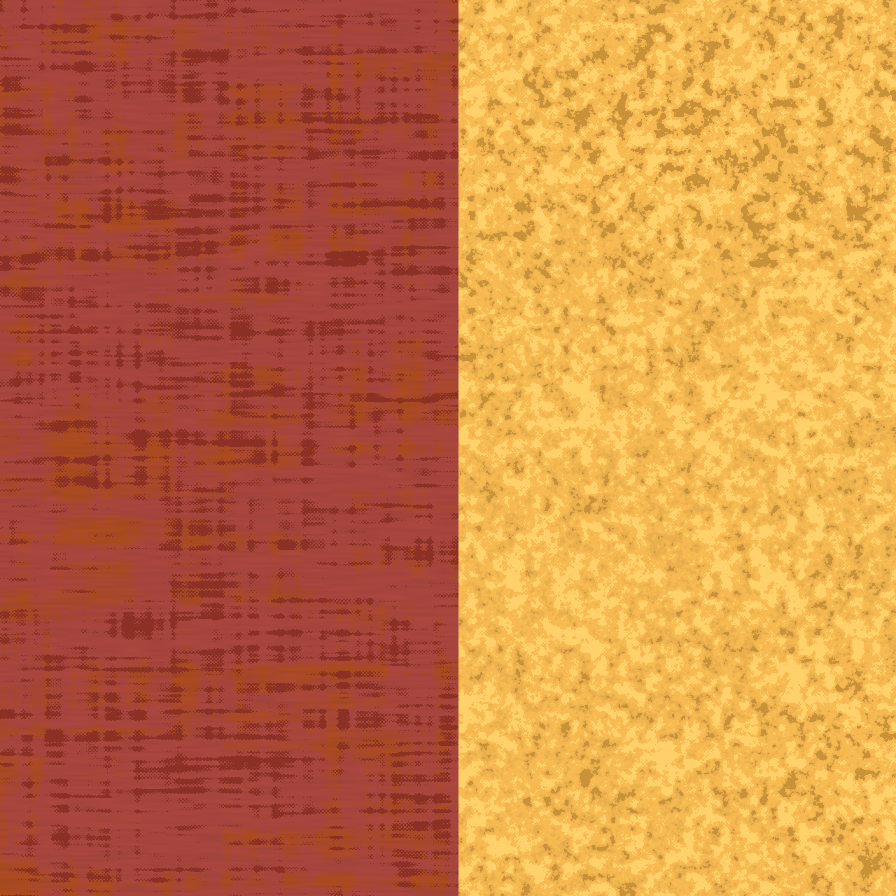
Give the GLSL for this background, as a WebGL 1 fragment shader.

```glsl
precision highp float;
// Two upright panels: red woven cloth on the left, speckled gold paper on the right.
// The cloth is stretched noise broken up by a fine weave; the paper is layered
// grain cut into three tones, with patches that set how dense the specks are.

uniform vec2 u_resolution;

#define SEAM 0.5117
#define THREADS 512.0
#define CLOTH_DARK_LEVEL 0.365
#define CLOTH_WEAVE 0.08
#define SPECK_SPARSE 0.75
#define SPECK_DENSE 0.595
#define LIGHT_LEVEL 0.405
#define TONE_SOFTNESS 0.025

const float PI = 3.14159;
const vec3 ROSE = vec3(0.65, 0.27, 0.24);
const vec3 RUST = vec3(0.66, 0.29, 0.12);
const vec3 MAROON = vec3(0.55, 0.19, 0.15);
const vec3 GOLD = vec3(0.97, 0.73, 0.32);
const vec3 PALE_GOLD = vec3(1.0, 0.82, 0.42);
const vec3 OCHRE = vec3(0.79, 0.57, 0.22);

float hash(vec2 p) {
  vec3 q = fract(vec3(p.xyx) * 0.1031);
  q += dot(q, q.yzx + 33.33);
  return fract((q.x + q.y) * q.z);
}

float noise(vec2 p) {
  vec2 cell = floor(p);
  vec2 f = fract(p);
  f = f * f * (3.0 - 2.0 * f);
  float low = mix(hash(cell), hash(cell + vec2(1.0, 0.0)), f.x);
  float high = mix(hash(cell + vec2(0.0, 1.0)), hash(cell + vec2(1.0)), f.x);
  return mix(low, high, f.y);
}

// Layered noise, centred near one half
float layers(vec2 p) {
  float sum = 0.0;
  float weight = 0.45;
  for (int i = 0; i < 4; i++) {
    sum += weight * noise(p);
    p = mat2(1.6, 1.2, -1.2, 1.6) * p + 17.3;
    weight *= 0.62;
  }
  return sum / 1.01;
}

// Smooth step around a level, used to cut noise into flat tones
float above(float level, float value) {
  return smoothstep(level - TONE_SOFTNESS, level + TONE_SOFTNESS, value);
}

// Soft round patch: 1 at the centre, fading outward
float patchAt(vec2 p, vec2 centre, vec2 size) {
  vec2 d = (p - centre) / size;
  return exp(-dot(d, d));
}

// Alternating over-under threads, from -1 to 1
float weave(vec2 p) {
  vec2 wave = sin(PI * THREADS * p);
  return wave.x * wave.y;
}

vec3 cloth(vec2 p, float checker) {
  // Long weft streaks, fine weft threads and broken warp threads
  float streak = noise(p * vec2(13.0, 170.0));
  float thread = noise(p * vec2(34.0, 380.0) + 41.0);
  float warp = noise(p * vec2(150.0, 10.0) + 83.0);
  float shade = 0.45 * streak + 0.25 * thread + 0.3 * warp;

  // Warmer and rosier areas
  float drift = 0.4 * noise(p * vec2(7.0, 60.0) + 11.0)
              + 0.35 * noise(p * vec2(75.0, 8.0) + 59.0)
              + 0.25 * noise(p * 9.0 + 29.0);
  float rust = smoothstep(-0.15, 0.15, 0.3 * checker - 0.28 + 2.0 * (drift - 0.5));
  vec3 color = mix(ROSE, RUST, rust);
  color *= 0.97 + 0.06 * thread;
  return mix(MAROON, color, above(CLOTH_DARK_LEVEL, shade + CLOTH_WEAVE * checker));
}

vec3 paper(vec2 p, float checker) {
  // Where the dark specks gather
  float density = 0.75 * patchAt(p, vec2(0.76, 0.86), vec2(0.16, 0.17))
                + 0.45 * patchAt(p, vec2(0.52, 0.78), vec2(0.10, 0.26))
                + 0.45 * patchAt(p, vec2(0.98, 0.86), vec2(0.10, 0.28))
                + 0.55 * patchAt(p, vec2(0.98, 0.15), vec2(0.14, 0.16))
                + 0.25 * patchAt(p, vec2(0.62, 0.08), vec2(0.22, 0.16));
  float cloud = layers(p * 11.0 + 7.0) - 0.5;
  density = clamp(density + 0.18 + 1.2 * cloud, 0.0, 1.0);

  float grain = layers(p * 95.0 + 31.0);
  float speck = above(mix(SPECK_SPARSE, SPECK_DENSE, density), grain);
  float pale = 1.0 - above(LIGHT_LEVEL, grain + 0.035 * checker + 0.25 * cloud);
  vec3 color = mix(GOLD, PALE_GOLD, pale);
  color *= 1.0 - 0.06 * smoothstep(0.52, 0.64, grain + 0.2 * cloud);
  return mix(color, OCHRE, speck);
}

void main() {
  vec2 p = gl_FragCoord.xy / u_resolution;
  // The weave fades out when threads are finer than the pixel grid
  float checker = weave(p) * smoothstep(0.6, 1.0, u_resolution.y / THREADS);
  float halfPixel = 0.5 / u_resolution.x;
  float side = smoothstep(SEAM - halfPixel, SEAM + halfPixel, p.x);
  gl_FragColor = vec4(mix(cloth(p, checker), paper(p, checker), side), 1.0);
}
```
